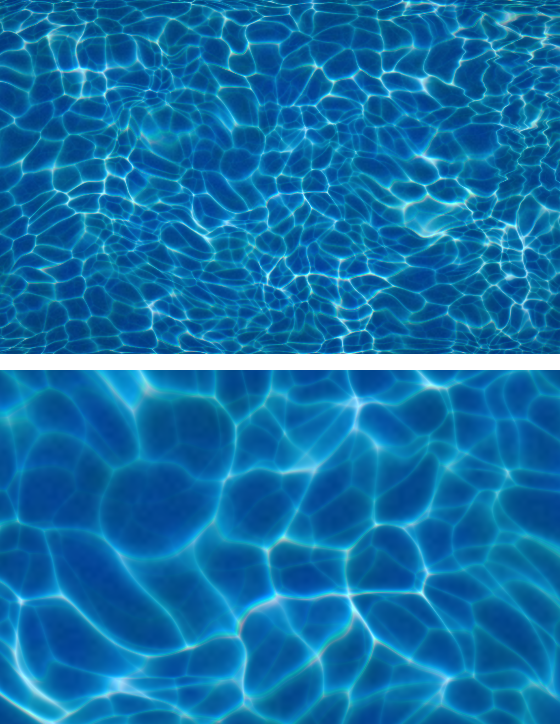
Top: the whole. Bottom: its middle third, enlarged.
This texture is drawn by a WebGL 2 fragment shader. Its source:

```glsl
#version 300 es
precision highp float;
// Sunlight caustics on the floor of a blue pool: two warped cellular layers
// give bright filaments with glowing knots, sampled once per colour channel
// at slightly shifted places so that the edges split into faint hues.
uniform vec2 u_resolution;
out vec4 fragColor;

vec2 hash2(vec2 p) {
    vec3 q = fract(p.xyx * vec3(0.1031, 0.1030, 0.0973));
    q += dot(q, q.yzx + 33.33);
    return fract((q.xx + q.yz) * q.zy);
}

float noise(vec2 p) {
    vec2 i = floor(p), f = fract(p);
    f = f * f * (3.0 - 2.0 * f);
    float low = mix(hash2(i).x, hash2(i + vec2(1, 0)).x, f.x);
    float high = mix(hash2(i + vec2(0, 1)).x, hash2(i + vec2(1, 1)).x, f.x);
    return mix(low, high, f.y);
}

vec2 noise2(vec2 p) {
    return vec2(noise(p), noise(p + vec2(37.2, 91.7))) - 0.5;
}

// Light gathered along cell borders (filaments) and cell corners (knots)
float caustic(vec2 p, float sharpness) {
    vec2 cell = floor(p), f = fract(p);
    vec3 nearest = vec3(8.0);
    for (int y = -1; y <= 1; y++) {
        for (int x = -1; x <= 1; x++) {
            vec2 o = vec2(x, y);
            float d = length(o + 0.06 + 0.88 * hash2(cell + o) - f);
            if (d < nearest.x) nearest = vec3(d, nearest.xy);
            else if (d < nearest.y) nearest = vec3(nearest.x, d, nearest.y);
            else nearest.z = min(nearest.z, d);
        }
    }
    float border = nearest.y - nearest.x;
    float corner = nearest.z - nearest.x;
    return 0.62 * exp(-border * sharpness) + 0.24 * exp(-border * 2.6)
         + 0.65 * exp(-corner * 7.0);
}

void main() {
    vec2 uv = gl_FragCoord.xy / u_resolution;
    vec2 p = gl_FragCoord.xy / u_resolution.y;

    // Ripples crowd together towards the far and near rims
    vec2 q = p;
    q.y += 0.11 * exp((uv.y - 1.0) / 0.035) - 0.07 * exp(-uv.y / 0.035);
    // Slanted, tighter waves on the left and broken reflections on the right
    float left = 1.0 - smoothstep(0.0, 0.45, uv.x);
    q.y -= 0.35 * left * q.x;
    float broken = smoothstep(0.72, 0.9, uv.x) * smoothstep(0.3, 0.6, uv.y);
    q.x += 0.028 * broken * (noise(vec2(p.x * 9.0, p.y * 75.0)) - 0.5);

    // Bend the cells on several scales
    q += 0.12 * noise2(q * 3.0) + 0.055 * noise2(q * 10.0 + 5.0);
    q += 0.018 * noise2(q * 27.0 + 11.0);

    float strength = 0.45 + 0.95 * noise(p * 9.0 + 3.0);
    float fine = smoothstep(0.2, 0.85, noise(p * 6.0 + 40.0));
    float sharpness = mix(5.0, 13.0, noise(p * 12.0 + 70.0));
    vec2 split = vec2(0.0009, -0.0026) * (0.4 + 1.2 * noise(p * 5.0 + 20.0));

    // One light value for each of red, green and blue
    vec3 light;
    for (int i = 0; i < 3; i++) {
        vec2 s = q + split * float(i - 1);
        float broad = caustic(s * vec2(12.5, 15.5) + 17.0, sharpness);
        float thin = caustic(s * vec2(20.0, 27.0) + 53.0, 6.5);
        light[i] = strength * broad + (0.12 + 0.42 * fine) * thin;
    }
    light *= 0.92 + 0.16 * noise(p * 2.5 + 8.0);
    light = max(light - 0.07, 0.0);

    // Deep blue water, cyan filaments, pale glints
    vec3 color = vec3(0.01, 0.275, 0.54) + vec3(0.04, 0.41, 0.29) * light;
    color.r += 0.5 * smoothstep(0.6, 1.5, light.r);

    // Drifting hue between teal and pure blue, with a little grain
    float hue = noise(p * 16.0 + 30.0) + 0.6 * noise(p * 55.0) - 0.8;
    color += vec3(0.0, -0.025, 0.07) * hue;
    color += 0.025 * (noise(p * 190.0) - 0.5);

    // Dimmer corners
    vec2 c = uv - vec2(0.48, 0.48);
    color *= 1.04 - 0.38 * dot(c, c);
    fragColor = vec4(clamp(color, 0.0, 1.0), 1.0);
}
```
